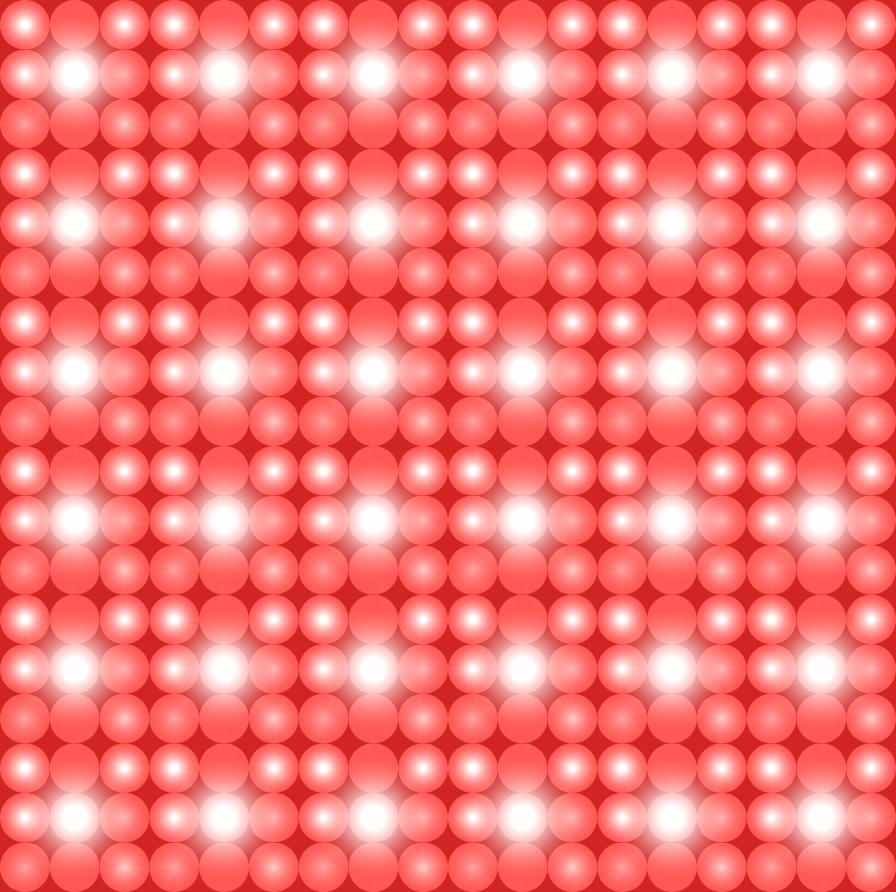
A Shadertoy shader for this pattern:

```glsl
// Glossy red beads in groups of three by three, each group lit by a white glow.

const float GROUPS = 6.0;            // groups across and down
const float BEADS = 3.0;             // beads along one side of a group
const float BEAD_RADIUS = 0.5;       // lengths below are in bead widths
const float GLOW_CORE = 0.24;        // fully white centre of the glow
const float GLOW_REACH = 1.26;       // where the glow has faded out
const float GLOW_FALLOFF = 1.6;
const float SHINE_FALLOFF = 1.5;
const float RAY_COUNT = 40.0;
const float RAY_STRENGTH = 0.035;
const vec3 GAP_COLOR = vec3(0.82, 0.145, 0.14);
const vec3 BEAD_COLOR = vec3(1.0, 0.345, 0.33);
const vec3 LIGHT_COLOR = vec3(1.0, 0.995, 0.99);

// Highlight strength of each bead, rows from bottom to top
const mat3 SHINE = mat3(
    0.45, 0.0, 0.70,
    1.15, 0.0, 0.50,
    1.25, 0.0, 1.15);

float hash(vec3 p) {
    p = fract(p * vec3(0.1031, 0.1030, 0.0973));
    p += dot(p, p.yzx + 33.33);
    return fract((p.x + p.y) * p.z);
}

// Angular noise that closes after a full turn
float rays(vec2 p, vec2 beadId) {
    float turn = (atan(p.y, p.x) / 6.2831853 + 0.5) * RAY_COUNT;
    float ray = floor(turn);
    float a = hash(vec3(beadId, mod(ray, RAY_COUNT)));
    float b = hash(vec3(beadId, mod(ray + 1.0, RAY_COUNT)));
    return mix(a, b, smoothstep(0.0, 1.0, turn - ray)) - 0.5;
}

void mainImage(out vec4 fragColor, in vec2 fragCoord) {
    vec2 beadSpace = fragCoord / iResolution.xy * GROUPS * BEADS;
    float pixel = GROUPS * BEADS / min(iResolution.x, iResolution.y);

    // Position within the bead and within its group
    vec2 beadId = floor(beadSpace);
    vec2 local = beadSpace - beadId - 0.5;
    vec2 groupLocal = mod(beadSpace, BEADS) - 0.5 * BEADS;
    ivec2 slot = ivec2(mod(beadId, BEADS));
    float radius = length(local);

    // Bead with its own highlight and faint radial streaks
    float bead = 1.0 - smoothstep(-0.6 * pixel, 0.6 * pixel, radius - BEAD_RADIUS);
    float fade = pow(max(1.0 - radius / BEAD_RADIUS, 0.0), SHINE_FALLOFF);
    float shine = SHINE[slot.y][slot.x] * fade;
    shine += RAY_STRENGTH * rays(local, beadId) * smoothstep(0.05, 0.3, radius);
    vec3 beadColor = mix(BEAD_COLOR, LIGHT_COLOR, clamp(shine, 0.0, 1.0));
    vec3 color = mix(GAP_COLOR, beadColor, bead);

    // Glow from the middle of the group, over beads and gaps
    float reach = (length(groupLocal) - GLOW_CORE) / (GLOW_REACH - GLOW_CORE);
    float glow = pow(1.0 - clamp(reach, 0.0, 1.0), GLOW_FALLOFF);
    color = mix(color, LIGHT_COLOR, glow);

    fragColor = vec4(color, 1.0);
}
```
